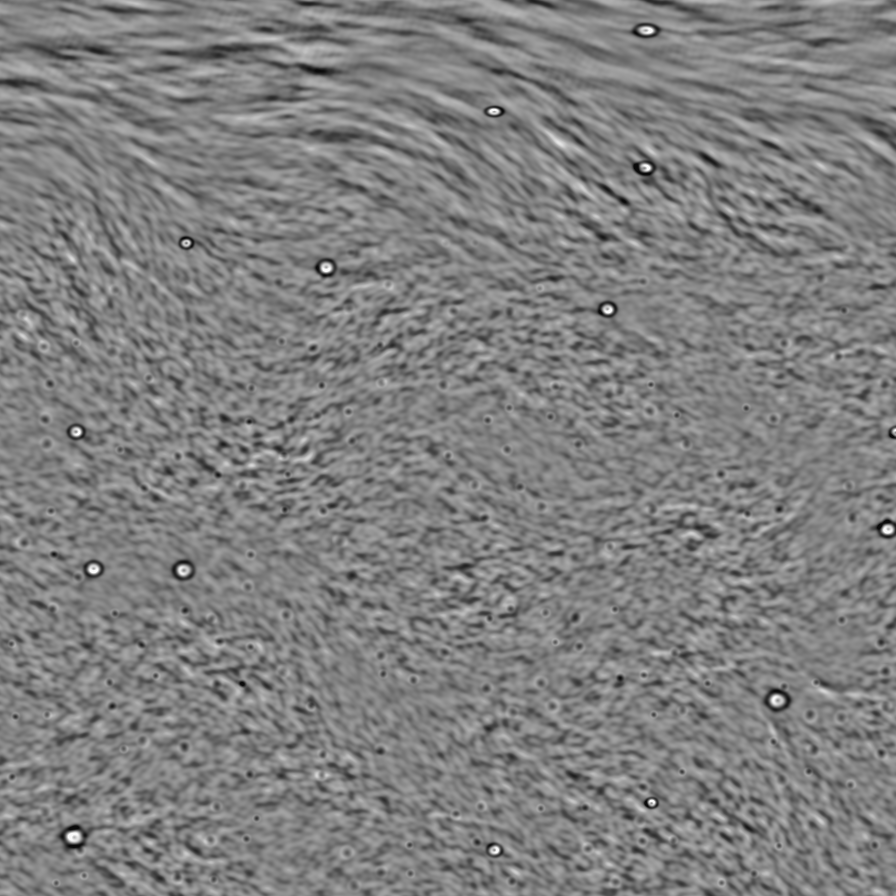
Reproduce this texture procedurally as a WebGL 1 fragment shader.

```glsl
precision highp float;
uniform vec2 u_resolution;

#define STREAK_FREQ 72.0
#define GRAIN_FREQ 128.0
#define CONTRAST_LOW 0.066
#define CONTRAST_TOP 0.100
#define RING_GRID 6.5
#define RING_CHANCE 0.36
#define PIT_GRID 27.0
#define PIT_CHANCE 0.30
#define FIBRES 14

float hash(vec2 p) {
  vec3 q = fract(vec3(p.xyx) * 0.1031);
  q += dot(q, q.yzx + 33.33);
  return fract((q.x + q.y) * q.z);
}

vec2 hash2(vec2 p) {
  return vec2(hash(p), hash(p + 71.7));
}

vec2 gradient(vec2 cell) {
  float a = 6.2832 * hash(cell);
  return vec2(cos(a), sin(a));
}

// Gradient noise, mean zero
float noise(vec2 p) {
  vec2 i = floor(p), f = p - i;
  vec2 w = f * f * f * (f * (f * 6.0 - 15.0) + 10.0);
  vec2 e = vec2(1.0, 0.0);
  float a = dot(gradient(i), f);
  float b = dot(gradient(i + e.xy), f - e.xy);
  float c = dot(gradient(i + e.yx), f - e.yx);
  float d = dot(gradient(i + e.xx), f - e.xx);
  return mix(mix(a, b, w.x), mix(c, d, w.x), w.y);
}

// Local grain direction: flat at the top, slanting down to the right below
float flowAngle(vec2 p) {
  float band = (p.y - 0.76) / 0.11;
  float slant = 0.42 * exp(-band * band) * (0.6 + 0.5 * p.x);
  float lowerLeft = 0.40 * (1.0 - p.x) * smoothstep(0.65, 0.30, p.y);
  float wander = noise(p * 4.0 + 17.0) * mix(1.3, 0.4, smoothstep(0.7, 0.95, p.y));
  return -0.10 - slant - lowerLeft + wander;
}

// Noise smeared along a direction, rescaled to about unit variance
float smeared(vec2 p, vec2 dir, float freq, float spread) {
  mat2 turn = mat2(0.8, 0.6, -0.6, 0.8);
  float sum = 0.0, total = 0.0;
  for (int i = -5; i <= 5; i++) {
    float t = float(i) * 0.4;
    float w = exp(-0.5 * t * t);
    sum += w * noise(turn * (p + dir * t * spread) * freq + 200.0);
    total += w;
  }
  return 4.6 * sum / total * sqrt(1.0 + 5.0 * spread * freq);
}

// Offset to the spot of this grid cell (xy), its random size (z), presence (w)
vec4 spot(vec2 p, float grid, float chance, float seed) {
  vec2 cell = floor(p * grid);
  vec2 centre = (cell + 0.25 + 0.5 * hash2(cell + seed)) / grid;
  float present = step(hash(cell + seed + 5.3), chance);
  return vec4(p - centre, hash(cell + seed + 9.1), present);
}

float bell(float x) {
  return exp(-x * x);
}

// Bright core inside a dark rim, flattened near the top
float rings(vec2 p) {
  vec4 s = spot(p, RING_GRID, RING_CHANCE, 31.0);
  float size = mix(0.005, 0.0105, s.z);
  vec2 d = s.xy / size * vec2(mix(0.95, 0.6, smoothstep(0.7, 0.9, p.y)), 1.1);
  float r = length(d);
  float core = bell((r - 0.45) / 0.33) * (0.75 + 0.25 * sin(atan(d.y, d.x + 1e-4) + 6.0 * s.z));
  return s.w * (0.55 * core - 0.36 * bell((r - 1.15) / 0.36));
}

// Tiny dark dots, mostly in the lower part
float pits(vec2 p) {
  vec4 s = spot(p, PIT_GRID, PIT_CHANCE, 87.0);
  float r = length(s.xy) / mix(0.0022, 0.0042, s.z);
  float fade = smoothstep(0.8, 0.6, p.y);
  return s.w * fade * (0.07 * bell((r - 1.7) / 0.6) - 0.24 * bell(r));
}

// Long bent ridges, bright on one side and dark on the other
float fibres(vec2 p) {
  float sum = 0.0;
  for (int i = 0; i < FIBRES; i++) {
    vec2 id = vec2(float(i), 3.0);
    vec2 centre = hash2(id + 12.0) * vec2(1.0, 0.75);
    float a = flowAngle(centre) + 0.9 * (hash(id + 40.0) - 0.5);
    vec2 d = p - centre;
    d = vec2(cos(a) * d.x + sin(a) * d.y, cos(a) * d.y - sin(a) * d.x);
    float bend = 5.0 * (hash(id + 60.0) - 0.6);
    float across = d.y - bend * d.x * d.x + 0.003 * noise(vec2(d.x * 40.0, id.x));
    float taper = bell(d.x / mix(0.025, 0.055, hash(id + 80.0)));
    float side = 0.007 * sign(hash(id + 95.0) - 0.5);
    float ridge = 0.17 * bell(across / 0.0035) - 0.10 * bell((across - side) / 0.005);
    sum += taper * ridge;
  }
  return sum;
}

void main() {
  vec2 p = gl_FragCoord.xy / u_resolution.y;
  float top = smoothstep(0.62, 0.97, p.y);
  float a = flowAngle(p);
  vec2 dir = vec2(cos(a), sin(a));

  // Long streaks above, short flakes and fine grain below
  float spread = mix(0.0065, 0.021, smoothstep(0.55, 0.95, p.y));
  float streak = smeared(p, dir, STREAK_FREQ, spread);
  float grain = smeared(p + 3.0, dir, GRAIN_FREQ, mix(0.0028, 0.006, top));
  float patches = clamp(1.0 + 0.9 * noise(p * 7.0 + 50.0) + 0.5 * noise(p * 19.0), 0.5, 1.7);
  float relief = mix(0.62, 0.92, top) * streak + mix(0.74, 0.42, top) * grain;
  relief *= patches;
  relief -= 0.09 * (min(relief * relief, 6.0) - 1.0);

  float grey = 0.503 + mix(CONTRAST_LOW, CONTRAST_TOP, top) * relief;
  grey += fibres(p) + pits(p) + rings(p);
  gl_FragColor = vec4(vec3(clamp(grey, 0.04, 0.98)), 1.0);
}
```
